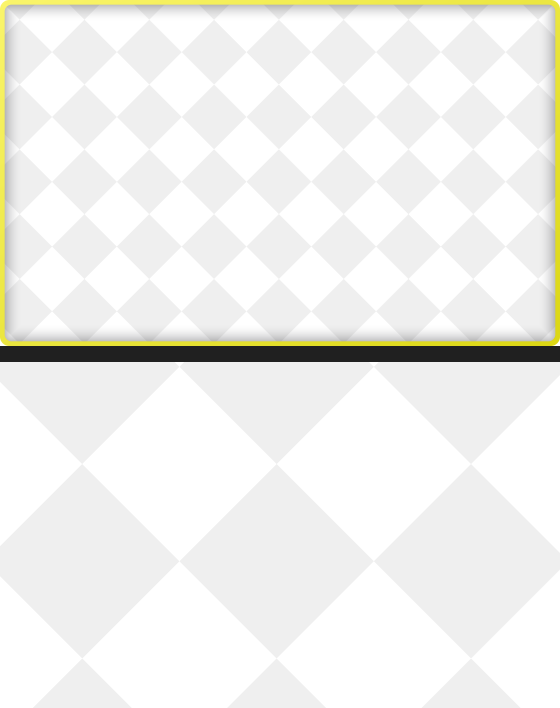
Top: the whole. Bottom: its middle third, enlarged.
A WebGL 1 fragment shader for this pattern:

```glsl
precision highp float;
uniform vec2 u_resolution;

// Lengths are fractions of the canvas height
#define TILE 0.1873
#define TILE_CENTER vec2(0.806, 0.4747)
#define BORDER 0.0135
#define CORNER 0.027
#define SHADOW_WIDTH 0.052
#define SHADOW_STRENGTH 0.25
#define PAPER vec3(1.0)
#define DIAMOND vec3(0.937)
#define SHADOW_TINT vec3(1.0, 1.0, 0.97)
#define YELLOW_LIGHT vec3(0.98, 0.96, 0.42)
#define YELLOW_DARK vec3(0.86, 0.84, 0.08)

// Signed distance to a rounded box centred on the origin
float roundedBox(vec2 p, vec2 halfSize, float radius) {
  vec2 q = abs(p) - halfSize + radius;
  return length(max(q, 0.0)) + min(max(q.x, q.y), 0.0) - radius;
}

// Signed distance to the nearest diamond of a square lattice
float diamondLattice(vec2 p) {
  vec2 cell = abs(fract((p - TILE_CENTER) / TILE + 0.5) - 0.5) * TILE;
  return (cell.x + cell.y - 0.5 * TILE) * 0.70711;
}

// Antialiased coverage of the inside of a distance field
float coverage(float dist, float pixel) {
  return clamp(0.5 - dist / pixel, 0.0, 1.0);
}

void main() {
  float pixel = 1.0 / u_resolution.y;
  vec2 uv = gl_FragCoord.xy / u_resolution;
  vec2 p = gl_FragCoord.xy * pixel;
  vec2 halfSize = 0.5 * u_resolution * pixel;

  // Diamond checker
  vec3 color = mix(PAPER, DIAMOND, coverage(diamondLattice(p), pixel));

  // Soft shadow inside the frame
  float outer = roundedBox(p - halfSize, halfSize, CORNER);
  float inner = roundedBox(p - halfSize, halfSize - BORDER, CORNER - 0.5 * BORDER);
  float fade = clamp(1.0 + inner / SHADOW_WIDTH, 0.0, 1.0);
  color *= 1.0 - SHADOW_STRENGTH * fade * fade * SHADOW_TINT;

  // Yellow frame, darkening from top left to bottom right
  float slope = 0.5 * (uv.x + 1.0 - uv.y);
  vec3 frame = mix(YELLOW_LIGHT, YELLOW_DARK, slope);
  color = mix(frame, color, coverage(inner, pixel));
  color = mix(PAPER, color, coverage(outer, pixel));

  gl_FragColor = vec4(color, 1.0);
}
```
